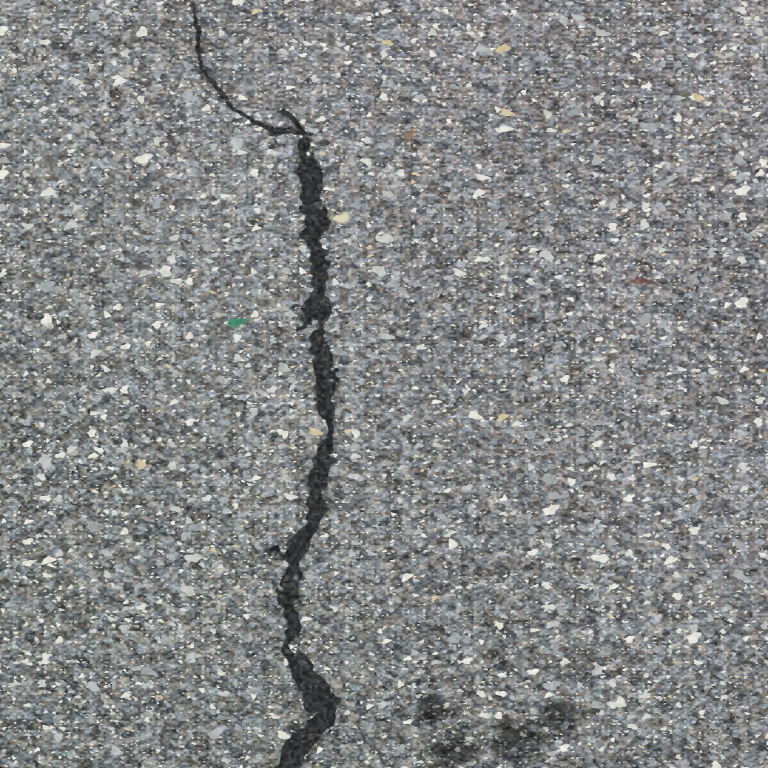
Write a WebGL 1 fragment shader that draws this texture.

```glsl
precision highp float;
// Weathered asphalt: a cellular mosaic of small stones with gritty noise,
// scattered pale chips in several sizes, damp stains near the bottom,
// and one jagged crack whose centre line is a sum of linear ramps.

uniform vec2 u_resolution;

#define BASE_TONE 0.485
#define STONE_CELLS vec2(88.0, 128.0)
#define STONE_CONTRAST 0.21
#define GRIT_CONTRAST 0.30
#define CHIP_LAYERS 5
#define CRACK_WIDTH 0.0125
#define CRACK_JAG 0.020
#define CRACK_COLOR vec3(0.165, 0.168, 0.172)
#define STAIN_DEPTH 0.45

float hash(vec2 p) {
  return fract(sin(dot(p, vec2(127.1, 311.7))) * 43758.5453);
}

vec2 hash2(vec2 p) {
  return vec2(hash(p), hash(p + 37.3));
}

float noise(vec2 p) {
  vec2 i = floor(p), f = fract(p);
  f = f * f * (3.0 - 2.0 * f);
  return mix(mix(hash(i), hash(i + vec2(1, 0)), f.x),
             mix(hash(i + vec2(0, 1)), hash(i + vec2(1, 1)), f.x), f.y);
}

float ramp(float a, float b, float y) {
  return clamp((y - a) / (b - a), 0.0, 1.0);
}

float segment(vec2 p, vec2 a, vec2 b) {
  vec2 d = b - a;
  return length(p - a - d * clamp(dot(p - a, d) / dot(d, d), 0.0, 1.0));
}

// Horizontal position of the crack at height y, from the bottom up.
float crackCentre(float y) {
  float x = 0.370 + 0.058 * ramp(0.0, 0.069, y) - 0.053 * ramp(0.069, 0.16, y);
  x += 0.005 * ramp(0.16, 0.277, y) + 0.027 * ramp(0.277, 0.325, y);
  x += 0.021 * ramp(0.325, 0.43, y) - 0.018 * ramp(0.46, 0.65, y);
  x -= 0.018 * ramp(0.70, 0.828, y) + 0.052 * ramp(0.825, 0.838, y);
  return x - 0.036 * ramp(0.838, 0.86, y) - 0.037 * ramp(0.86, 0.905, y)
           - 0.013 * ramp(0.905, 0.95, y);
}

// Signed distance to the crack, with its short side branches.
float crackDistance(vec2 p) {
  float upper = smoothstep(0.79, 0.85, p.y);
  float jag = mix(1.0, 0.5, upper);
  vec2 q = p + jag * CRACK_JAG * (vec2(noise(p * 45.0), noise(p * 45.0 + 19.0)) - 0.5);
  q.x += jag * 0.011 * (noise(p * 125.0) - 0.5);
  float slope = (crackCentre(q.y + 0.003) - crackCentre(q.y - 0.003)) / 0.006;
  float width = CRACK_WIDTH * mix(1.0, 0.34, upper) * (0.55 + 0.8 * noise(vec2(q.y * 24.0, 4.0)));
  width *= 1.0 - 0.75 * exp(-pow((p.y - 0.575) / 0.014, 2.0));
  width *= 1.0 - 0.8 * smoothstep(0.95, 1.0, p.y);
  float d = abs(q.x - crackCentre(q.y)) / sqrt(1.0 + slope * slope) - width;
  d = min(d, segment(q, vec2(0.366, 0.856), vec2(0.396, 0.826)) - 0.0035);
  d = min(d, segment(q, vec2(0.387, 0.574), vec2(0.414, 0.602)) - 0.0035);
  return min(d, segment(q, vec2(0.355, 0.272), vec2(0.382, 0.282)) - 0.003);
}

// Stone mosaic: x is the stone's random value, y is the gap darkness.
vec2 mosaic(vec2 p) {
  vec2 g = p * STONE_CELLS, cell = floor(g);
  float near = 9.0, next = 9.0, id = 0.0;
  for (int j = -1; j <= 1; j++) {
    for (int i = -1; i <= 1; i++) {
      vec2 c = cell + vec2(float(i), float(j));
      float d = length(c + hash2(c) - g);
      if (d < near) { next = near; near = d; id = hash(c + 71.0); }
      else next = min(next, d);
    }
  }
  return vec2(id, 1.0 - smoothstep(0.0, 0.28, next - near));
}

// One layer of angular chips: x is coverage, y a random value per chip.
vec2 chips(vec2 p, float cells, float density, float seed) {
  vec2 g = p * vec2(cells, cells * 1.5) + seed * 3.7;
  vec2 id = floor(g) + seed * 53.0, h = hash2(id);
  vec2 q = fract(g) - 0.5 - 0.36 * (h - 0.5);
  float a = atan(q.y, q.x), turn = 6.283 * h.x;
  float d = length(q) * (1.0 + 0.22 * sin(2.0 * a + turn) + 0.16 * sin(3.0 * a + 9.0 * h.y)
                         + 0.08 * sin(5.0 * a + turn));
  float r = mix(0.13, 0.30, h.y), soft = 1.0 * cells / u_resolution.y;
  float cover = 1.0 - smoothstep(r - soft, r + soft, d);
  return vec2(cover * step(hash(id + 11.0), density), hash(id + 23.0));
}

float spot(vec2 p, vec2 centre, vec2 radius) {
  return 1.0 - smoothstep(0.45, 1.25, length((p - centre) / radius));
}

void main() {
  vec2 p = gl_FragCoord.xy / u_resolution.xy;

  // Stones, grit and broad shading
  vec2 stone = mosaic(p);
  float tone = BASE_TONE + 0.045 * (p.y - 0.4) + 0.05 * (noise(p * 5.0) - 0.5);
  tone += STONE_CONTRAST * (stone.x - 0.5) - 0.05 * stone.y + 0.025;
  tone += GRIT_CONTRAST * (noise(p * vec2(270.0, 350.0)) - 0.5);
  tone += 0.18 * (noise(p * vec2(130.0, 210.0) + 8.0) - 0.5);
  vec3 tint = mix(vec3(0.985, 1.01, 1.0), vec3(1.0, 0.995, 1.015), smoothstep(0.1, 0.9, 0.5 * (p.x + p.y)));
  tint += vec3(0.035, 0.0, -0.04) * (hash(vec2(stone.x * 91.0, 3.0)) - 0.5) * 2.0;
  vec3 color = tone * tint;

  // Damp stains with ragged rims
  vec2 w = p + 0.022 * (vec2(noise(p * 50.0), noise(p * 50.0 + 31.0)) - 0.5);
  float stain = max(spot(w, vec2(0.560, 0.077), vec2(0.035, 0.022)), spot(w, vec2(0.674, 0.036), vec2(0.042, 0.027)));
  stain = max(stain, max(spot(w, vec2(0.592, 0.026), vec2(0.034, 0.019)), spot(w, vec2(0.727, 0.069), vec2(0.032, 0.018))));
  stain = max(stain, 0.5 * max(spot(w, vec2(0.65, 0.147), vec2(0.02, 0.014)), spot(w, vec2(0.755, 0.13), vec2(0.028, 0.024))));
  color *= 1.0 - STAIN_DEPTH * stain;

  // Crack over a faint shaded rim
  float d = crackDistance(p), edge = 1.2 / u_resolution.y;
  float crack = 1.0 - smoothstep(-edge, edge, d);
  color *= 1.0 - 0.16 * exp(-max(d, 0.0) * 160.0);
  vec3 pit = CRACK_COLOR + 0.16 * (noise(p * 260.0) - 0.4);
  color = mix(color, pit, crack * 0.94);

  // Pale chips, from dense and small to sparse and large
  for (int i = 0; i < CHIP_LAYERS; i++) {
    float k = float(i);
    vec2 chip = chips(p, 150.0 * pow(0.68, k), 0.25 - 0.038 * k, k + 1.0);
    vec3 pale = mix(vec3(0.62, 0.64, 0.65), vec3(0.90, 0.90, 0.87), smoothstep(0.1, 0.8, chip.y));
    pale = mix(pale, vec3(0.82, 0.77, 0.62), step(0.94, chip.y));
    pale += 0.10 * (noise(p * 220.0) - 0.5);
    color = mix(color, pale, chip.x * (1.0 - 0.85 * crack) * (1.0 - 0.5 * stain));
  }

  // A few coloured stones
  color = mix(color, vec3(0.20, 0.56, 0.43), 0.8 * spot(w, vec2(0.314, 0.574), vec2(0.008, 0.006)));
  color = mix(color, vec3(0.46, 0.32, 0.31), 0.7 * spot(w, vec2(0.835, 0.636), vec2(0.018, 0.006)));
  color = mix(color, vec3(0.58, 0.45, 0.34), 0.7 * spot(w, vec2(0.540, 0.820), vec2(0.010, 0.008)));
  color = mix(color, vec3(0.86, 0.84, 0.72), spot(w, vec2(0.447, 0.712), vec2(0.013, 0.008)));
  gl_FragColor = vec4(clamp(color, 0.0, 1.0), 1.0);
}
```
